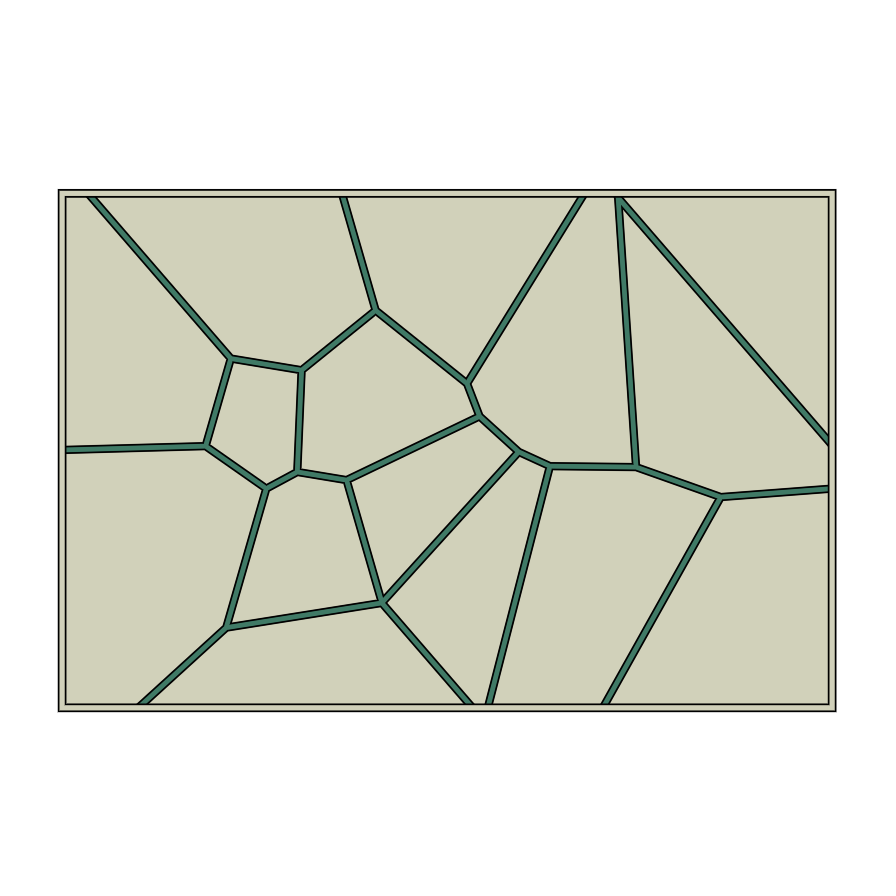
Reproduce this pattern procedurally as a three.js fragment shader.

```glsl
// A pale stone panel with a thin double frame, centred on a white ground.
// Straight outlined veins follow the borders of a few scattered Voronoi cells.
// The plain white margin on all four sides lets the canvas tile without a seam.
varying vec2 vUv;

const int SITES = 15;
const vec3 GROUND = vec3(1.0);
const vec3 STONE = vec3(0.82, 0.82, 0.73);
const vec3 INK = vec3(0.0);
const vec3 VEIN = vec3(0.25, 0.48, 0.40);

const vec2 CENTRE = vec2(0.4990, 0.4971);
const vec2 OUTER_HALF = vec2(0.4336, 0.2910);
const float FRAME_GAP = 0.0078;
const float LINE_HALF = 0.00098;
const float VEIN_HALF = 0.0027;
const float OUTLINE = 0.00195;
const float SOFT = 0.0007;

// Smooth coverage: 1 where d is below the limit.
float below(float d, float limit) {
  return 1.0 - smoothstep(limit - SOFT, limit + SOFT, d);
}

// Signed distance to a box with square corners.
float boxDistance(vec2 p, vec2 halfSize) {
  vec2 q = abs(p) - halfSize;
  return max(q.x, q.y);
}

// Scattered site from a quadratic sequence, spread over the given box.
vec2 cellSite(float i, vec2 halfSize) {
  float x = fract(0.8 - i * (0.317 * i + 0.143));
  float y = fract(0.7 + i * (0.271 * i + 0.389));
  return (vec2(x, 1.3 * y - 0.15) * 2.0 - 1.0) * halfSize;
}

// Exact distance to the nearest border between two cells.
float borderDistance(vec2 p, vec2 halfSize) {
  vec2 nearest = vec2(0.0);
  float best = 10.0;
  for (int i = 0; i < SITES; i++) {
    vec2 s = cellSite(float(i), halfSize);
    float d = distance(p, s);
    if (d < best) {
      best = d;
      nearest = s;
    }
  }
  float border = 10.0;
  for (int i = 0; i < SITES; i++) {
    vec2 s = cellSite(float(i), halfSize);
    vec2 across = s - nearest;
    float gap = length(across);
    if (gap > 0.0001) {
      border = min(border, dot(0.5 * (s + nearest) - p, across / gap));
    }
  }
  return border;
}

void main() {
  vec2 p = vUv - CENTRE;
  vec2 innerHalf = OUTER_HALF - FRAME_GAP;
  float outer = boxDistance(p, OUTER_HALF);
  float inner = outer + FRAME_GAP;

  // Stone with outlined veins, kept inside the inner frame.
  float border = borderDistance(p, innerHalf);
  float inside = below(inner, 0.0);
  vec3 color = mix(GROUND, STONE, below(outer, 0.0));
  color = mix(color, INK, inside * below(border, VEIN_HALF + OUTLINE));
  color = mix(color, VEIN, inside * below(border, VEIN_HALF));

  // Two thin frame lines on top.
  float frame = min(abs(outer), abs(inner));
  color = mix(color, INK, below(frame, LINE_HALF));

  gl_FragColor = vec4(color, 1.0);
}
```
